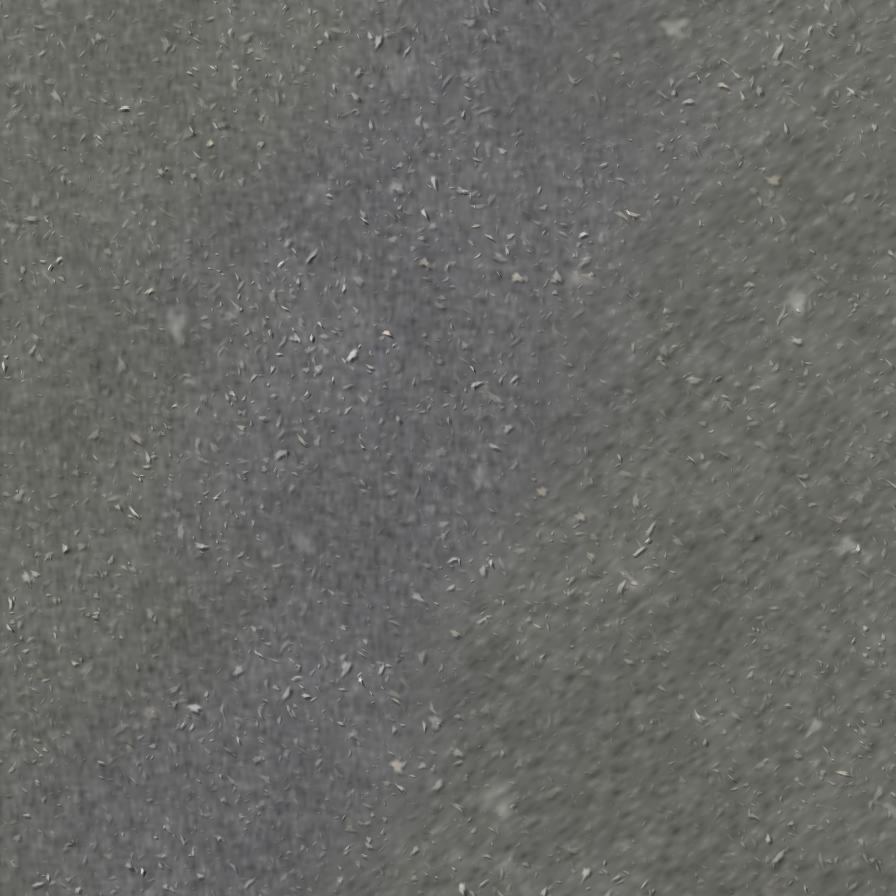
This texture is drawn by a Shadertoy shader. Its source:

```glsl
// Worn dark grey stone: a bluish band between greenish areas, fine cellular grain
// (upright on the left, slanted on the right) and clustered pale chips.
// Grain and chips both come from jittered cells; broad tints are layered sines.

vec3 hash3(vec2 cell) {
    vec3 q = fract(cell.xyx * vec3(0.1031, 0.1030, 0.0973));
    q += dot(q, q.yxz + 33.33);
    return fract((q.xxy + q.yzz) * q.zyx);
}

// Signed soft bumps, one per cell, averaging to zero
float grain(vec2 p) {
    vec2 base = floor(p);
    float sum = 0.0;
    for (int j = -1; j <= 1; j++)
    for (int i = -1; i <= 1; i++) {
        vec2 cell = base + vec2(i, j);
        vec3 rnd = hash3(cell);
        vec2 d = p - cell - rnd.xy;
        sum += (2.0 * rnd.z - 1.0) * exp(-4.0 * dot(d, d));
    }
    return sum;
}

// Ragged chip profile: 1 at its heart, 0 outside its outline
float chip(vec2 d, float radius, float phase) {
    float a = atan(d.y, d.x + 1e-5);
    float outline = radius * (1.0 + 0.14 * sin(3.0 * a + phase) + 0.10 * sin(5.0 * a - 2.0 * phase));
    return 1.0 - smoothstep(outline * 0.3, outline, length(d));
}

// Scattered chips in a share of the cells: x = light, y = shadow, z = warmth
vec3 chips(vec2 p, float share, float maxStretch) {
    vec2 base = floor(p);
    vec3 sum = vec3(0.0);
    for (int j = -1; j <= 1; j++)
    for (int i = -1; i <= 1; i++) {
        vec2 cell = base + vec2(i, j);
        vec3 rnd = hash3(cell + 17.0);
        if (rnd.z > share) continue;
        vec3 form = hash3(cell + 71.0);
        float turn = 3.14159 * form.x;
        mat2 spin = mat2(cos(turn), -sin(turn), sin(turn), cos(turn));
        vec2 stretch = vec2(0.85, mix(1.0, maxStretch, form.y));
        float radius = mix(0.22, 0.52, form.z * form.z);
        float strength = mix(0.25, 1.0, pow(rnd.z / share, 3.0));
        vec2 d = p - cell - rnd.xy;
        float light = strength * chip(spin * d * stretch, radius, 40.0 * form.y);
        float shade = strength * chip(spin * (d + vec2(-0.14, 0.18)) * stretch, radius, 40.0 * form.y);
        sum += vec3(light, shade * (1.0 - light), light * step(0.75, form.x));
    }
    return sum;
}

void mainImage(out vec4 fragColor, in vec2 fragCoord) {
    vec2 uv = fragCoord / iResolution.y;

    // Broad regions, with wavering borders
    float waver = 0.05 * sin(9.0 * uv.y + 2.0 * sin(6.0 * uv.x)) + 0.03 * sin(23.0 * uv.y - 11.0 * uv.x);
    float across = uv.x - 0.27 - 0.30 * uv.y + waver;
    float bluish = exp(-18.0 * across * across);
    float slanted = smoothstep(0.06, 0.24, across);
    vec3 color = mix(vec3(0.411, 0.414, 0.391), vec3(0.396, 0.397, 0.402), bluish);

    // Cloudy mottling, lighter toward the top
    float clouds = sin(13.0 * uv.x + 3.0 * sin(8.0 * uv.y)) + sin(17.0 * uv.y + 2.5 * sin(11.0 * uv.x + 1.0));
    float patches = grain(uv * 17.0 + 4.0);
    color += 0.005 * clouds + 0.012 * patches + 0.018 * (uv.y - 0.5);

    // Fine grain: upright and level streaks on the left, slanted ones on the right
    vec2 along = vec2(dot(uv, vec2(0.82, 0.57)), dot(uv, vec2(-0.57, 0.82)));
    float upright = 0.050 * grain(uv * vec2(190.0, 95.0)) + 0.038 * grain(uv * vec2(85.0, 170.0) + 31.0);
    float slant = 0.058 * grain(along * vec2(88.0, 165.0)) + 0.024 * grain(along * vec2(38.0, 70.0) + 9.0);
    color += mix(upright, slant, slanted);

    // Chips, from tiny glints to a few large ones, gathered in loose clusters
    vec2 bent = uv + 0.002 * vec2(sin(190.0 * uv.y), sin(170.0 * uv.x));
    vec3 glints = chips(bent * 98.0, 0.42, 2.4);
    vec3 flecks = chips(bent * 54.0 + 5.0, 0.40, 3.2);
    vec3 lumps = chips(bent * 20.0 + 3.0, 0.08, 1.6);
    float amount = mix(1.0, 0.75, slanted) * clamp(1.0 + 0.15 * clouds + 0.9 * patches, 0.3, 1.7);
    vec3 marks = amount * (0.17 * glints + 0.25 * flecks);
    float lumpLight = lumps.x * (0.17 + 0.10 * grain(uv * 95.0));
    color += (marks.x + lumpLight) * vec3(1.0, 1.0, 0.96);
    color -= 0.5 * marks.y + 0.02 * lumps.y;
    color += (marks.z + 0.08 * lumps.z) * vec3(0.10, 0.0, -0.12);

    fragColor = vec4(clamp(color, 0.0, 1.0), 1.0);
}
```
